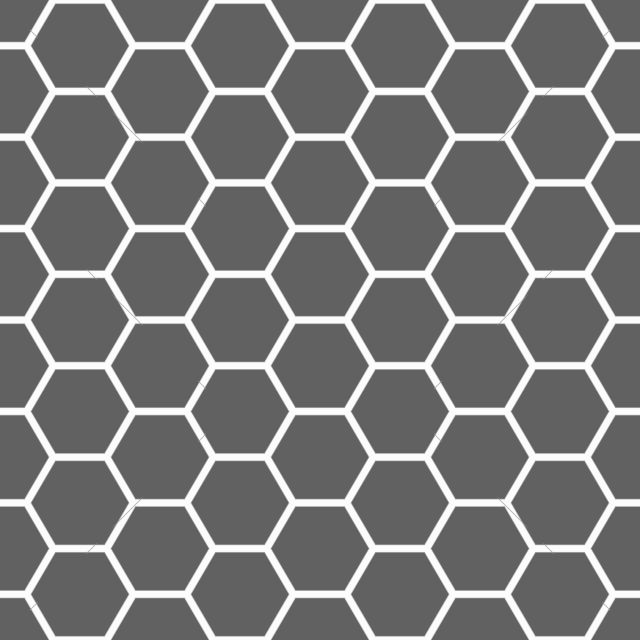
Write a WebGL 1 fragment shader that draws this pattern.

```glsl
precision highp float;

uniform vec2 u_resolution;

// Distance from inside a hexagonal cell to its nearest side, negative outside
float hexInset(vec2 p) {
  vec2 slantNormal = normalize(vec2(12.0, 7.0));
  p = abs(p);
  return min(1.0 / 14.0 - p.y, dot(vec2(1.0 / 12.0, 0.0) - p, slantNormal));
}

// Two interleaved grids of cells, 4 across and 7 down
float honeycomb(vec2 uv) {
  vec2 period = vec2(1.0 / 4.0, 1.0 / 7.0);
  vec2 evenCell = mod(uv + 0.5 * period, period) - 0.5 * period;
  vec2 oddCell = mod(uv, period) - 0.5 * period;
  return max(hexInset(evenCell), hexInset(oddCell));
}

// Mirrored diagonal scratches, absent from the middle
float scratchDistance(vec2 uv) {
  float x = abs(uv.x - 0.5);
  float y = uv.y - 0.5;
  float crossing = abs(abs(y) - x);
  float lower = abs(y - x + 2.0 / 7.0) + step(0.4, x);
  return min(crossing, lower) * 0.7071 + step(x, 0.17);
}

void main() {
  vec2 uv = gl_FragCoord.xy / u_resolution;
  float pixel = 1.0 / min(u_resolution.x, u_resolution.y);

  // White grout between flat grey cells
  float inset = honeycomb(uv);
  float soft = max(0.0016, 0.75 * pixel);
  float grout = 1.0 - smoothstep(0.0058 - soft, 0.0058 + soft, inset);
  vec3 color = mix(vec3(0.38), vec3(0.99), grout);

  // Faint hairlines that show only on and beside the grout
  float hairline = 1.0 - smoothstep(0.0, 0.0008 + 0.5 * pixel, scratchDistance(uv));
  float nearGrout = 1.0 - smoothstep(0.007, 0.0095, inset);
  color = mix(color, vec3(0.58), 0.6 * hairline * nearGrout);

  gl_FragColor = vec4(color, 1.0);
}
```
